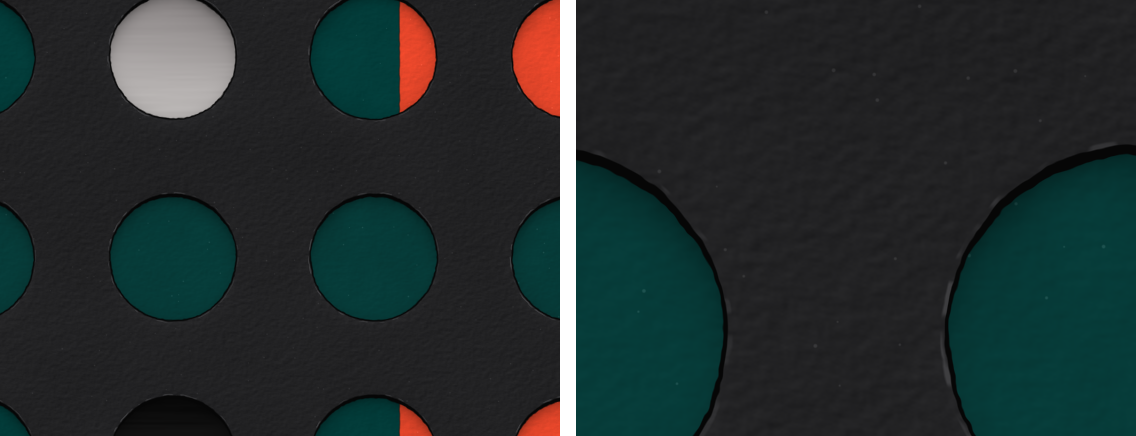
Left, the full canvas; right, a detail of the centre.
Reproduce this pattern procedurally as a Shadertoy shader.

```glsl
// Layout, in canvas widths
const float PITCH = 0.3594;
const vec2  ANCHOR = vec2(0.3083, 0.3180);
const float RADIUS = 0.1143;
const float JITTER = 0.0012;
const float SPLIT_X = 0.7135;
// Cut edge
const float RIM_THIN = 0.0026;
const float RIM_TOP = 0.0062;
const float EDGE_WEAR = 0.0022;
const float SHADOW_DEPTH = 0.020;
// Surface
const float GRAIN_SCALE = 170.0;
const float BOARD_RELIEF = 0.11;
const float SHEET_RELIEF = 0.10;
const float SPECK_SCALE = 75.0;
const float SPECK_CHANCE = 0.045;
// Colours
const vec3 BOARD = vec3(0.130, 0.130, 0.136);
const vec3 GREEN = vec3(0.010, 0.238, 0.228);
const vec3 RED = vec3(0.900, 0.275, 0.165);
const vec3 SILVER_LOW = vec3(0.740, 0.725, 0.720);
const vec3 SILVER_HIGH = vec3(0.560, 0.540, 0.540);
const vec3 DARK_LOW = vec3(0.190, 0.185, 0.185);
const vec3 DARK_HIGH = vec3(0.035);
const vec3 RIM = vec3(0.022);
const vec3 BURR = vec3(0.290, 0.290, 0.300);

float hash(vec2 p) {
    vec3 q = fract(p.xyx * 0.1031);
    q += dot(q, q.yzx + 33.33);
    return fract((q.x + q.y) * q.z);
}

float noise(vec2 p) {
    vec2 i = floor(p), f = fract(p);
    f = f * f * (3.0 - 2.0 * f);
    return mix(mix(hash(i), hash(i + vec2(1, 0)), f.x),
               mix(hash(i + vec2(0, 1)), hash(i + vec2(1, 1)), f.x), f.y);
}

float fbm(vec2 p) {
    float sum = 0.0, amp = 0.5;
    for (int i = 0; i < 3; i++) {
        sum += amp * noise(p);
        p = p * 2.03 + 17.3;
        amp *= 0.5;
    }
    return sum;
}

// Slope of the paper fibres toward a light at the upper left
float relief(vec2 uv) {
    vec2 p = uv * GRAIN_SCALE * vec2(0.7, 1.0);
    return fbm(p) - fbm(p + vec2(-0.30, 0.45));
}

// Sparse raised flecks, one at most in each small cell
float specks(vec2 uv, float px) {
    vec2 g = uv * SPECK_SCALE, id = floor(g);
    vec2 center = 0.2 + 0.6 * vec2(hash(id + 3.1), hash(id + 8.7));
    float d = length(fract(g) - center) / SPECK_SCALE;
    float size = mix(0.0004, 0.0011, hash(id + 21.0));
    return step(hash(id), SPECK_CHANCE) * (1.0 - smoothstep(size - px, size + px, d));
}

// Sheets seen through the holes; every other row also shows metal and red
vec3 sheetColor(vec2 uv, vec2 p, vec2 cell, float px) {
    bool mixedRow = mod(cell.y, 2.0) > 0.5;
    float slope = relief(uv + 0.37);
    if (mixedRow && cell.x == 0.0) {
        float rise = smoothstep(-RADIUS, RADIUS, p.y);
        float brushed = 0.02 * (noise(uv * vec2(12.0, 220.0)) - 0.5);
        vec3 silver = mix(SILVER_LOW, SILVER_HIGH, rise) - 0.35 * p.x * rise;
        vec3 dark = mix(DARK_LOW, DARK_HIGH, rise);
        return (cell.y > 0.0 ? silver : dark) + brushed;
    }
    float cut = SPLIT_X + 0.0012 * (noise(vec2(uv.y * 130.0, 4.0)) - 0.5);
    float red = mixedRow ? smoothstep(-px, px, uv.x - cut) : 0.0;
    float seam = mixedRow ? 1.0 - smoothstep(0.0, 0.0025, abs(uv.x - cut)) : 0.0;
    vec3 green = mixedRow ? GREEN : GREEN + vec3(0.015, -0.006, -0.006);
    vec3 col = mix(green, RED, red) * (1.0 - 0.3 * seam);
    col *= 1.0 + 1.2 * SHEET_RELIEF * slope + 0.10 * (fbm(uv * 22.0) - 0.44);
    return col + 0.09 * specks(uv + 0.53, px);
}

void mainImage(out vec4 fragColor, in vec2 fragCoord) {
    float px = 1.0 / iResolution.x;
    vec2 uv = fragCoord * px;

    // Nearest hole, slightly off its grid point
    vec2 cell = floor((uv - ANCHOR) / PITCH + 0.5);
    vec2 offset = vec2(hash(cell + 5.0), hash(cell + 11.0)) - 0.5;
    vec2 p = uv - ANCHOR - cell * PITCH - 2.0 * JITTER * offset;
    vec2 dir = p / max(length(p), 1e-4);
    float wear = 0.6 * noise(uv * 70.0) + 0.4 * noise(uv * 210.0) - 0.5;
    float d = length(p) - RADIUS + EDGE_WEAR * wear;

    // Board
    float slope = relief(uv);
    vec3 board = BOARD * (1.0 + 0.14 * (fbm(uv * vec2(7.0, 10.0)) - 0.44));
    board += BOARD_RELIEF * slope * 0.45 + 0.08 * specks(uv, px);
    board *= 1.0 + 0.12 * exp(-max(d, 0.0) / 0.012) * (0.4 - dir.y);

    // Broken light burr on the outer lip
    float burr = smoothstep(0.42, 0.75, noise(uv * 95.0 + 40.0));
    burr *= 1.0 - smoothstep(0.0008, 0.0026, abs(d - 0.0010));
    board = mix(board, BURR, burr * (0.50 - 0.20 * dir.x));

    // Recessed sheet, shaded by the upper lip
    vec3 sheet = sheetColor(uv, p, cell, px);
    float overhang = smoothstep(-0.3, 1.0, dir.y);
    sheet *= 1.0 - (0.12 + 0.43 * overhang) * exp(min(d, 0.0) / (SHADOW_DEPTH * 0.6));

    // Dark cut wall, thickest at the top
    float wall = mix(RIM_THIN, RIM_TOP, smoothstep(0.3, 1.0, dir.y)) + 0.001 * wear;
    sheet = mix(sheet, RIM, smoothstep(-px, px, d + wall));

    vec3 col = mix(sheet, board, smoothstep(-px, px, d));
    fragColor = vec4(clamp(col, 0.0, 1.0), 1.0);
}
```
